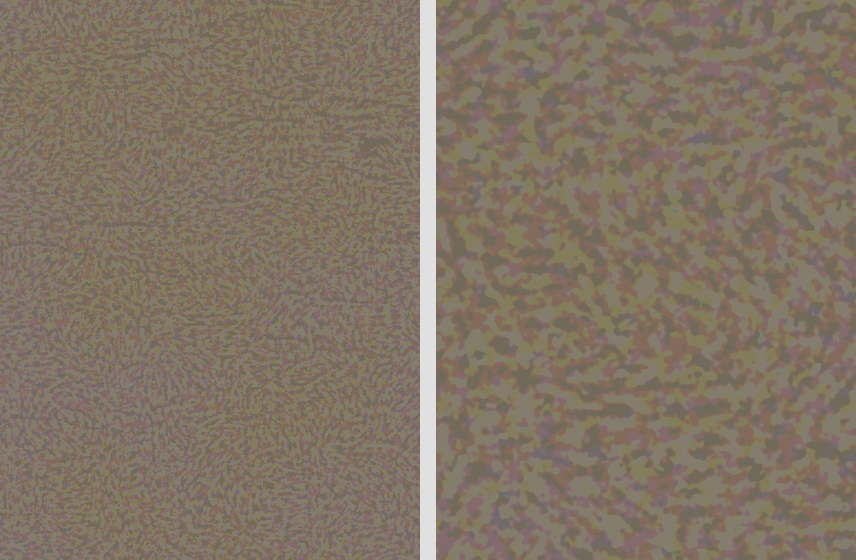
Left: the whole. Right: its middle third, enlarged.
This texture is drawn by a WebGL 1 fragment shader. Its source:

```glsl
precision highp float;
// Leathery skin of tiny worm-like grains in olive, russet and grey, with fine creases.
uniform vec2 u_resolution;

float hash(vec2 p) {
  vec3 q = fract(vec3(p.xyx) * 0.1031);
  q += dot(q, q.yzx + 33.33);
  return fract((q.x + q.y) * q.z);
}

float corner(vec2 cell, vec2 offset) {
  float angle = 6.2832 * hash(cell);
  return dot(vec2(cos(angle), sin(angle)), offset);
}

float gradientNoise(vec2 p) {
  vec2 i = floor(p), f = fract(p);
  vec2 u = f * f * f * (f * (f * 6.0 - 15.0) + 10.0);
  vec2 e = vec2(1.0, 0.0);
  return mix(mix(corner(i, f), corner(i + e, f - e), u.x),
             mix(corner(i + e.yx, f - e.yx), corner(i + 1.0, f - 1.0), u.x), u.y);
}

// Short ridges whose direction changes from patch to patch
float ridges(vec2 p, float upper) {
  float sum = 0.0, power = 0.0;
  for (int i = 0; i < 4; i++) {
    float k = float(i), a = k * 0.7854 + 0.06;
    vec2 along = vec2(cos(a), sin(a));
    vec2 q = vec2(dot(p, along), dot(p, vec2(-along.y, along.x)));
    float weight = exp(7.0 * gradientNoise(p * 8.0 + 31.7 * k + 5.0));
    weight *= i == 0 ? 1.0 + 1.2 * upper : (i == 2 ? 1.2 : 0.75);
    sum += weight * gradientNoise(q * vec2(56.0, 108.0) + 47.3 * k + 200.0);
    power += weight * weight;
  }
  return sum * inversesqrt(power);
}

// Long thin furrows, each with a pale lip below; flat above, slanted below
float creases(vec2 p) {
  float sum = 0.0;
  for (int i = 0; i < 16; i++) {
    float k = float(i);
    vec2 centre = vec2(hash(vec2(k, 3.0)), 0.2 + 0.06 * k);
    float slant = (hash(vec2(k, 8.0)) - 0.6) * mix(1.3, 0.15, smoothstep(0.4, 0.65, centre.y));
    float reach = mix(0.09, 0.24, hash(vec2(k, 15.0)));
    vec2 d = p - centre;
    d.y -= slant * d.x + 0.035 * gradientNoise(vec2(p.x * 9.0, k * 7.3));
    float window = 1.0 - smoothstep(reach * 0.4, reach, abs(d.x));
    float furrow = exp(-pow(d.y / 0.0035, 2.0));
    float lip = exp(-pow((d.y + 0.008) / 0.0035, 2.0));
    sum += window * (0.5 * lip - furrow) * mix(0.55, 1.0, smoothstep(0.4, 0.7, centre.y));
  }
  return sum;
}

void main() {
  vec2 p = gl_FragCoord.xy / u_resolution.x;
  float upper = smoothstep(0.5, 0.85, p.y);

  // Relief: ridges, fine grain, flat wrinkles and creases
  float relief = ridges(p, upper) + 0.5 * gradientNoise(p * 190.0 + 90.0);
  vec2 bent = p + vec2(0.0, 0.02 * gradientNoise(p * 7.0));
  float wrinkled = smoothstep(-0.05, 0.3, gradientNoise(p * vec2(3.0, 7.0) + 60.0)) * upper;
  relief += 0.8 * wrinkled * gradientNoise(bent * vec2(13.0, 85.0) + 20.0);
  relief += 0.42 * creases(p);

  // Faint drifting tints, bluer toward the sides and the lower half
  float blotch = gradientNoise(p * 45.0 + 11.0) + 0.6 * gradientNoise(p * 110.0 + 70.0);
  float side = smoothstep(0.25, 0.55, abs(p.x - 0.5));
  float cool = 0.12 * side - 0.1 * upper + 0.25 * gradientNoise(p * 4.0 + 8.0);
  float speckle = gradientNoise(p * 75.0 + 140.0);

  // Each channel steps up at its own height, giving grey, russet and olive
  vec3 level = vec3(relief + 0.28 * blotch + 0.22,
                    relief - 0.28 * blotch - 0.03,
                    0.4 * relief + 0.6 * speckle + cool + 0.02);
  vec3 lit = smoothstep(vec3(-0.09, -0.09, -0.13), vec3(0.09, 0.09, 0.13), level);
  vec3 color = mix(vec3(0.443, 0.415, 0.352), vec3(0.517, 0.489, 0.427), lit);
  gl_FragColor = vec4(color, 1.0);
}
```
